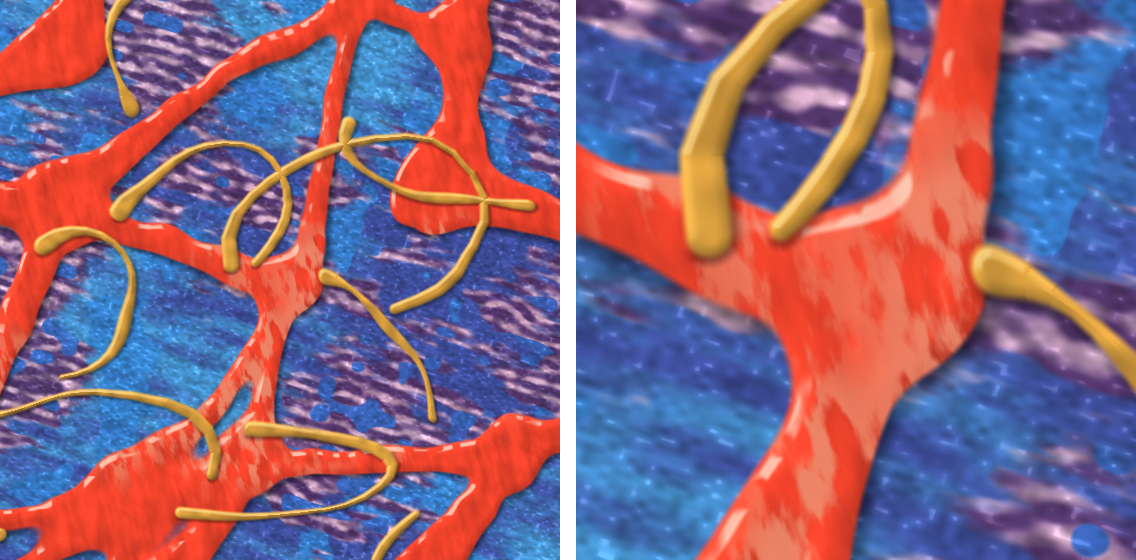
Left, the full canvas; right, a detail of the centre.
Reproduce this texture procedurally as a Shadertoy shader.

```glsl
#define INDIGO vec3(0.24, 0.30, 0.60)
#define AZURE vec3(0.27, 0.57, 0.80)
#define PLUM vec3(0.34, 0.20, 0.40)
#define BLUSH vec3(0.84, 0.66, 0.74)
#define RED vec3(0.93, 0.26, 0.17)
#define SALMON vec3(0.93, 0.56, 0.44)
#define GOLD vec3(0.86, 0.63, 0.25)
#define LIGHT vec2(-0.6, 0.8)
#define SPACING 0.36
#define LINK_CHANCE 0.48
#define STRANDS 9
#define EDGE 0.003

vec2 hash2(vec2 p) {
    vec3 q = fract(p.xyx * vec3(0.1031, 0.1030, 0.0973));
    q += dot(q, q.yzx + 33.33);
    return fract((q.xx + q.yz) * q.zy);
}

float noise(vec2 p) {
    vec2 i = floor(p), f = fract(p);
    f = f * f * (3.0 - 2.0 * f);
    float low = mix(hash2(i).x, hash2(i + vec2(1, 0)).x, f.x);
    float high = mix(hash2(i + vec2(0, 1)).x, hash2(i + 1.0).x, f.x);
    return mix(low, high, f.y);
}

float fbm(vec2 p) {
    float sum = 0.0, amp = 0.533;
    for (int i = 0; i < 4; i++) {
        sum += amp * noise(p);
        p = mat2(1.6, 1.2, -1.2, 1.6) * p + 7.3;
        amp *= 0.5;
    }
    return sum;
}

float smin(float a, float b, float k) {
    float h = max(k - abs(a - b), 0.0) / k;
    return min(a, b) - h * h * k * 0.25;
}

// Node of the red web: position and radius
vec3 webNode(vec2 id) {
    vec2 pos = (id + 0.5 + 0.75 * (hash2(id + 21.0) - 0.5)) * SPACING;
    float size = hash2(id + 57.0).x;
    return vec3(pos, (0.022 + 0.058 * size * size) * mix(1.3, 0.85, pos.y));
}

// Poured red limbs: necked links between jittered nodes
float redWeb(vec2 p) {
    p += 0.07 * (vec2(noise(p * 5.0), noise(p * 5.0 + 37.0)) - 0.5);
    p += 0.016 * (vec2(noise(p * 19.0), noise(p * 19.0 + 71.0)) - 0.5);
    float d = 1.0;
    for (int n = 0; n < 25; n++) {
        vec2 id = vec2(n % 5, n / 5) - 1.0;
        vec3 a = webNode(id);
        d = smin(d, length(p - a.xy) - a.z, 0.05);
        for (int k = 1; k < 4; k++) {
            if (hash2(id * 3.0 + float(k) * 13.0).y > LINK_CHANCE) continue;
            vec3 b = webNode(id + vec2(k & 1, k >> 1));
            vec2 ab = b.xy - a.xy;
            float t = clamp(dot(p - a.xy, ab) / dot(ab, ab), 0.0, 1.0);
            float radius = mix(a.z, b.z, t) * (1.0 - 1.5 * t * (1.0 - t));
            d = smin(d, length(p - a.xy - ab * t) - radius, 0.05);
        }
    }
    return d;
}

// Looping gold threads: signed distance and outward direction
vec3 goldThreads(vec2 p) {
    p += 0.03 * (vec2(noise(p * 7.0 + 5.0), noise(p * 7.0 + 43.0)) - 0.5);
    vec3 best = vec3(1.0, 0.0, 0.0);
    for (int i = 0; i < STRANDS; i++) {
        float s = float(i);
        vec2 shape = hash2(vec2(s, 3.0)), sweep = hash2(vec2(s, 17.0));
        vec2 centre = fract(s * vec2(0.7549, 0.5698) + vec2(0.35, 0.6));
        vec2 radius = mix(vec2(0.1, 0.08), vec2(0.27, 0.21), shape);
        vec2 last = vec2(0);
        for (int j = 0; j <= 20; j++) {
            float t = float(j) / 20.0;
            float a = 6.283 * sweep.x + mix(2.0, 4.6, sweep.y) * t;
            vec2 next = centre + radius * vec2(cos(a), sin(a)) * (1.0 + 0.2 * sin(2.0 * a + s));
            if (j > 0) {
                vec2 seg = next - last;
                float u = clamp(dot(p - last, seg) / dot(seg, seg), 0.0, 1.0);
                float along = t + (u - 1.0) / 20.0;
                float swell = 0.8 + 0.3 * sin(along * 9.0 + s) + 0.7 * smoothstep(0.85, 1.0, along);
                vec2 off = p - last - seg * u;
                float d = length(off) - 0.0095 * swell;
                if (d < best.x) best = vec3(d, off / max(length(off), 0.0001));
            }
            last = next;
        }
    }
    return best;
}

// Brushed blue ground with ribbed mauve patches and a woven grain
vec3 brushedGround(vec2 p) {
    vec2 s = mat2(0.95, 0.31, -0.31, 0.95) * p;
    float broad = fbm(p * 3.0 + 4.0), strokes = fbm(s * vec2(11.0, 42.0));
    float grain = noise(s * vec2(150.0, 220.0)), fleck = noise(s * vec2(55.0, 95.0));
    vec3 col = mix(INDIGO, AZURE, smoothstep(0.36, 0.64, broad * 0.6 + strokes * 0.4));
    float splash = fbm(p * vec2(9.0, 7.0) + 31.0);
    col = mix(col, vec3(0.20, 0.50, 0.80), 0.75 * smoothstep(0.59, 0.62, splash));
    float rib = 0.5 + 0.5 * sin(s.y * 240.0 + 7.0 * noise(s * 14.0));
    vec3 mauve = mix(PLUM, BLUSH, smoothstep(0.3, 0.9, rib * 0.45 + fleck * 0.55));
    mauve = mix(mauve, vec3(0.22, 0.38, 0.70), smoothstep(0.68, 0.76, noise(s * vec2(24.0, 38.0))));
    float patches = fbm(p * 3.2 + 11.0) + 0.3 * (strokes - 0.5);
    col = mix(col, mauve, 0.9 * smoothstep(0.54, 0.61, patches));
    return col * (0.74 + 0.32 * grain + 0.22 * fleck) + 0.12 * smoothstep(0.8, 1.0, grain);
}

void mainImage(out vec4 fragColor, in vec2 fragCoord) {
    vec2 p = fragCoord / iResolution.y;
    float d = redWeb(p), e = 0.004;
    vec2 slope = vec2(redWeb(p + vec2(e, 0)), redWeb(p + vec2(0, e))) - d;
    float facing = dot(slope / e, LIGHT);
    vec3 gold = goldThreads(p);
    float goldFacing = dot(gold.yz, LIGHT);

    // Ground with contact shadows
    vec3 col = brushedGround(p);
    col *= 1.0 - 0.45 * smoothstep(0.016, 0.0, d) * smoothstep(0.3, -0.6, facing);

    // Glossy red with wrinkles, pale streaks and broken rim highlights
    vec2 grainDir = vec2(p.x * 75.0 + p.y * 20.0, p.y * 32.0);
    float wrinkle = fbm(grainDir * 0.5) - fbm(grainDir * 0.5 + vec2(-0.25, 0.25));
    float rim = smoothstep(-0.024, 0.0, d);
    vec3 red = RED * (1.0 + 0.17 * facing * rim + 0.45 * wrinkle);
    float streaks = smoothstep(0.52, 0.7, fbm(p * 4.0 + 63.0)) * smoothstep(0.4, 0.65, fbm(grainDir));
    red = mix(red, SALMON, 0.85 * streaks);
    float glint = smoothstep(0.006, 0.002, abs(d + 0.007)) * smoothstep(0.35, 0.8, facing);
    glint *= smoothstep(0.42, 0.65, noise(p * 70.0));
    red = mix(red, vec3(1.0, 0.86, 0.78), 0.8 * glint);
    col = mix(col, red, smoothstep(EDGE, -EDGE, d) );

    // Raised gold threads
    col *= 1.0 - 0.4 * smoothstep(0.009, 0.0, gold.x) * smoothstep(0.3, -0.6, goldFacing);
    float bevel = smoothstep(-0.01, 0.0, gold.x);
    vec3 thread = GOLD * (0.95 + 0.3 * goldFacing * bevel + 0.25 * (noise(p * 60.0) - 0.5));
    float shine = smoothstep(0.4, 0.9, goldFacing) * smoothstep(0.004, 0.001, abs(gold.x + 0.004));
    thread = mix(thread, vec3(0.98, 0.88, 0.62), 0.6 * shine);
    col = mix(col, thread, smoothstep(EDGE, -EDGE, gold.x));
    fragColor = vec4(clamp(col, 0.0, 1.0), 1.0);
}
```
